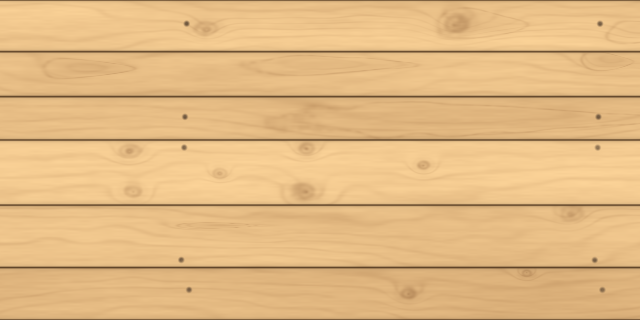
Write a Shadertoy shader that draws this texture.

```glsl
// Six horizontal pale wooden planks with wavy grain, knots, dark seams and nail heads.

const vec3 PALE_WOOD = vec3(0.97, 0.81, 0.58);
const vec3 DARK_WOOD = vec3(0.71, 0.53, 0.34);
const vec3 KNOT_BROWN = vec3(0.53, 0.35, 0.20);
const vec3 SEAM_BROWN = vec3(0.29, 0.19, 0.10);
const vec3 NAIL_BROWN = vec3(0.34, 0.26, 0.19);

// Lengths are in canvas heights, with x running from 0 to 2.
const int PLANKS = 6;
const float EDGES[7] = float[7](0.0, 0.164, 0.359, 0.5625, 0.698, 0.8385, 1.0);
const float SHADE[6] = float[6](0.33, 0.19, 0.08, 0.17, 0.20, 0.11);
const float NAIL_ROW[6] = float[6](0.094, 0.1875, 0.539, 0.635, -1.0, 0.926);
const float NAIL_LEFT = 0.576;
const float NAIL_SPACING = 1.292;
const float NAIL_RADIUS = 0.0095;
const float SEAM_HALF_WIDTH = 0.0024;
const float RING_DENSITY = 22.0;
const float RING_STRENGTH = 0.13;
const float FIBRE_STRENGTH = 0.17;

// Knots: centre x, centre y, radius, strength.
const int KNOTS = 11;
const vec4 KNOT[KNOTS] = vec4[KNOTS](
    vec4(1.276, 0.081, 0.030, 0.65), vec4(1.646, 0.148, 0.018, 0.60),
    vec4(1.780, 0.330, 0.034, 0.35), vec4(0.958, 0.400, 0.040, 0.55),
    vec4(1.323, 0.482, 0.022, 0.50), vec4(0.958, 0.535, 0.026, 0.50),
    vec4(0.404, 0.526, 0.030, 0.40), vec4(0.417, 0.400, 0.028, 0.38),
    vec4(0.687, 0.458, 0.020, 0.35), vec4(0.646, 0.906, 0.030, 0.40),
    vec4(1.420, 0.922, 0.040, 0.60));

// Long grain figures: centre x, centre y, half length, half height.
const int FIGURES = 7;
const vec4 FIGURE[FIGURES] = vec4[FIGURES](
    vec4(1.460, 0.628, 0.570, 0.047), vec4(1.030, 0.797, 0.250, 0.028),
    vec4(0.270, 0.785, 0.140, 0.028), vec4(1.900, 0.808, 0.080, 0.026),
    vec4(1.500, 0.922, 0.145, 0.044), vec4(2.010, 0.900, 0.110, 0.030),
    vec4(0.680, 0.295, 0.120, 0.008));

float hash(vec2 p) {
    vec3 q = fract(vec3(p.xyx) * 0.1031);
    q += dot(q, q.yzx + 33.33);
    return fract((q.x + q.y) * q.z);
}

float noise(vec2 p) {
    vec2 cell = floor(p), f = fract(p);
    f = f * f * (3.0 - 2.0 * f);
    return mix(mix(hash(cell), hash(cell + vec2(1, 0)), f.x),
               mix(hash(cell + vec2(0, 1)), hash(cell + vec2(1, 1)), f.x), f.y);
}

int plankAt(float y) {
    int plank = 0;
    for (int i = 1; i < PLANKS; i++) plank += int(y >= EDGES[i]);
    return plank;
}

void mainImage(out vec4 fragColor, in vec2 fragCoord) {
    vec2 p = fragCoord / iResolution.y;
    float pixel = 1.0 / iResolution.y;
    int plank = plankAt(p.y);
    vec2 seed = vec2(17.3, 41.7) * float(plank + 1);

    // Broad tone and the height field whose contours become growth rings
    float broad = noise(p * vec2(1.6, 9.0) + seed);
    float wobble = noise(p * vec2(9.0, 26.0) + seed) - 0.5;
    float mottle = noise(p * vec2(55.0, 85.0) + seed);
    float rings = p.y * RING_DENSITY + 3.0 * broad + 0.5 * wobble;
    float depth = SHADE[plank] + 0.20 * (broad - 0.5);

    // Tapered figures with a darker heart and a broken outline
    for (int i = 0; i < FIGURES; i++) {
        vec4 f = FIGURE[i];
        if (plankAt(f.y) != plank) continue;
        vec2 e = (p - f.xy) / f.zw;
        e.y /= 1.0 - 0.5 * clamp(e.x, -1.0, 1.0);
        float r = length(e) + 0.35 * wobble;
        float heart = exp(-r * r);
        float rim = (r - 1.0) / 0.07;
        rings += 1.8 * heart;
        depth += 0.13 * heart + 0.24 * exp(-rim * rim) * (0.3 + 0.7 * mottle);
    }

    // Knots bend the rings around a mottled core
    float core = 0.0;
    for (int i = 0; i < KNOTS; i++) {
        vec4 k = KNOT[i];
        if (plankAt(k.y) != plank) continue;
        vec2 e = (p - k.xy) / (k.z * vec2(1.25, 0.9));
        float r = length(e) + 0.7 * wobble;
        rings += 1.6 * exp(-0.4 * dot(e, e));
        float bands = 0.5 + 0.5 * cos(9.0 * r);
        core += k.w * exp(-1.3 * r * r) * (0.25 + 0.45 * mottle + 0.4 * bands);
    }

    // Ring lines and fine stretched fibres
    float ringLine = pow(0.5 + 0.5 * cos(6.2832 * rings), 5.0);
    depth += RING_STRENGTH * ringLine * (0.3 + noise(p * vec2(5.0, 30.0) + seed));
    float fibre = 0.6 * noise(p * vec2(5.0, 95.0) + seed)
                + 0.4 * noise(p * vec2(28.0, 190.0) + seed);
    depth += FIBRE_STRENGTH * (fibre - 0.5);
    vec3 color = mix(PALE_WOOD, DARK_WOOD, clamp(depth, -0.1, 1.1));
    color = mix(color, KNOT_BROWN, clamp(core, 0.0, 0.85));

    // Nail heads in two columns, slightly out of line from plank to plank
    for (int i = 0; i < 2; i++) {
        float shift = 0.03 * (hash(seed) - 0.5);
        vec2 nail = vec2(NAIL_LEFT + NAIL_SPACING * float(i) + shift, NAIL_ROW[plank]);
        float d = length(p - nail) - NAIL_RADIUS;
        float head = 1.0 - smoothstep(-0.004 - pixel, pixel, d);
        color = mix(color, NAIL_BROWN, head * (0.6 + 0.35 * mottle));
    }

    // Seams with a soft shadow
    float gap = min(p.y - EDGES[plank], EDGES[plank + 1] - p.y);
    color *= 1.0 - 0.16 * exp(-gap / 0.006);
    float seam = 1.0 - smoothstep(SEAM_HALF_WIDTH - pixel, SEAM_HALF_WIDTH + pixel, gap);
    color = mix(color, SEAM_BROWN, 0.85 * seam);

    fragColor = vec4(color, 1.0);
}
```
